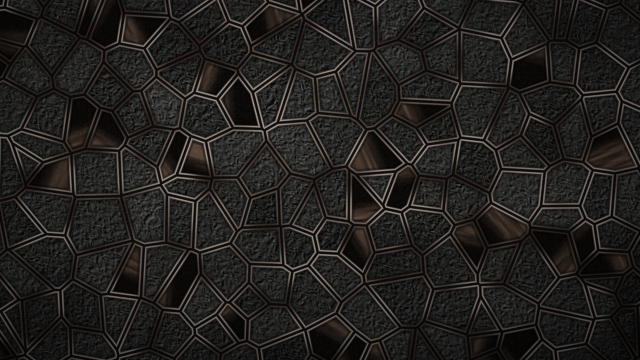
This texture is drawn by a Shadertoy shader. Its source:

```glsl
vec2 hash2(vec2 c) {
    return fract(sin(vec2(dot(c, vec2(127.1, 311.7)), dot(c, vec2(269.5, 183.3)))) * 43758.5453);
}

float noise(vec2 p) {
    vec2 i = floor(p), f = fract(p);
    f = f * f * (3.0 - 2.0 * f);
    return mix(mix(hash2(i).x, hash2(i + vec2(1, 0)).x, f.x),
               mix(hash2(i + vec2(0, 1)).x, hash2(i + vec2(1, 1)).x, f.x), f.y);
}

float wrinkles(vec2 p) {
    p = mat2(0.8, 0.6, -0.6, 0.8) * p;
    p += 1.5 * vec2(noise(p * 0.4), noise(p * 0.4 + 31.0));
    float crease = 1.0 - abs(2.0 * noise(p * vec2(0.6, 0.85)) - 1.0);
    return 0.5 * crease + 0.5 * noise(p * 1.6);
}

vec2 site(vec2 cell) {
    return cell + 0.5 + 1.15 * (hash2(cell) - 0.5);
}

// Distance to the nearest cell border; also gives the cell, its site offset and its room
float cellBorder(vec2 p, out vec2 nearCell, out vec2 nearOffset, out float room) {
    float best = 64.0;
    for (int y = -2; y <= 2; y++)
    for (int x = -2; x <= 2; x++) {
        vec2 cell = floor(p) + vec2(x, y);
        vec2 offset = site(cell) - p;
        if (dot(offset, offset) < best) {
            best = dot(offset, offset);
            nearCell = cell;
            nearOffset = offset;
        }
    }
    float border = 8.0;
    room = 8.0;
    for (int y = -2; y <= 2; y++)
    for (int x = -2; x <= 2; x++) {
        if (x == 0 && y == 0) continue;
        vec2 offset = site(nearCell + vec2(x, y)) - p;
        vec2 apart = offset - nearOffset;
        border = min(border, dot(0.5 * (offset + nearOffset), normalize(apart)));
        room = min(room, 0.5 * length(apart));
    }
    return border;
}

void mainImage(out vec4 fragColor, in vec2 fragCoord) {
    vec2 uv = fragCoord / iResolution.xy;
    vec2 p = fragCoord / iResolution.y * 9.4 + 3.0;
    vec2 cell, toSite;
    float room;
    float border = cellBorder(p, cell, toSite, room);
    vec2 random = hash2(cell + 57.0);

    // Embossed leather plates
    vec2 q = p * 13.0;
    float relief = wrinkles(q) - wrinkles(q + vec2(-0.5, 0.5));
    float grain = noise(q * 2.6) - 0.5;
    float cloud = noise(p * 0.7 + 11.0);
    float depth = 0.17 + 0.1 * cloud;
    float tone = 0.105 + 0.055 * cloud + 0.05 * (random.x - 0.5) + depth * relief + 0.07 * grain;
    vec3 color = max(tone, 0.03) * vec3(1.0, 0.99, 0.97);

    // Sunken brown hollows in tight cells
    float angle = 6.2832 * random.x;
    vec2 slope = vec2(cos(angle), sin(angle));
    float across = dot(toSite, slope);
    float streak = noise(vec2(across * 14.0, dot(toSite, vec2(-slope.y, slope.x)) * 2.0) + cell * 7.0);
    float glow = smoothstep(-0.1, 0.35, across) * (0.4 + 0.9 * streak);
    vec3 hollow = mix(vec3(0.035, 0.028, 0.024), vec3(0.27, 0.21, 0.17), glow);
    float sunken = step(room, 0.3) * step(0.5, random.y);
    color = mix(color, hollow + 0.03 * grain, sunken * 0.95);

    // Shadow, pale rim and dark crack along the borders
    float wear = smoothstep(0.15, 0.85, noise(p * 1.3 + 5.0));
    color *= mix(0.35, 1.0, smoothstep(0.07, 0.17, border));
    float rim = exp(-pow((border - 0.054) / 0.027, 2.0));
    vec3 rimColor = mix(vec3(0.27, 0.22, 0.19), vec3(0.56, 0.52, 0.49), wear);
    color = mix(color, rimColor, rim * (0.55 + 0.4 * wear));
    float crack = 1.0 - smoothstep(0.005, 0.04, border);
    color = mix(color, vec3(0.045, 0.033, 0.028), crack * 0.92);

    // Soft light that fades to the edges
    vec2 away = (uv - vec2(0.46, 0.6)) * vec2(1.0, 0.95);
    color *= 1.18 - 1.4 * dot(away, away);
    fragColor = vec4(color, 1.0);
}
```
